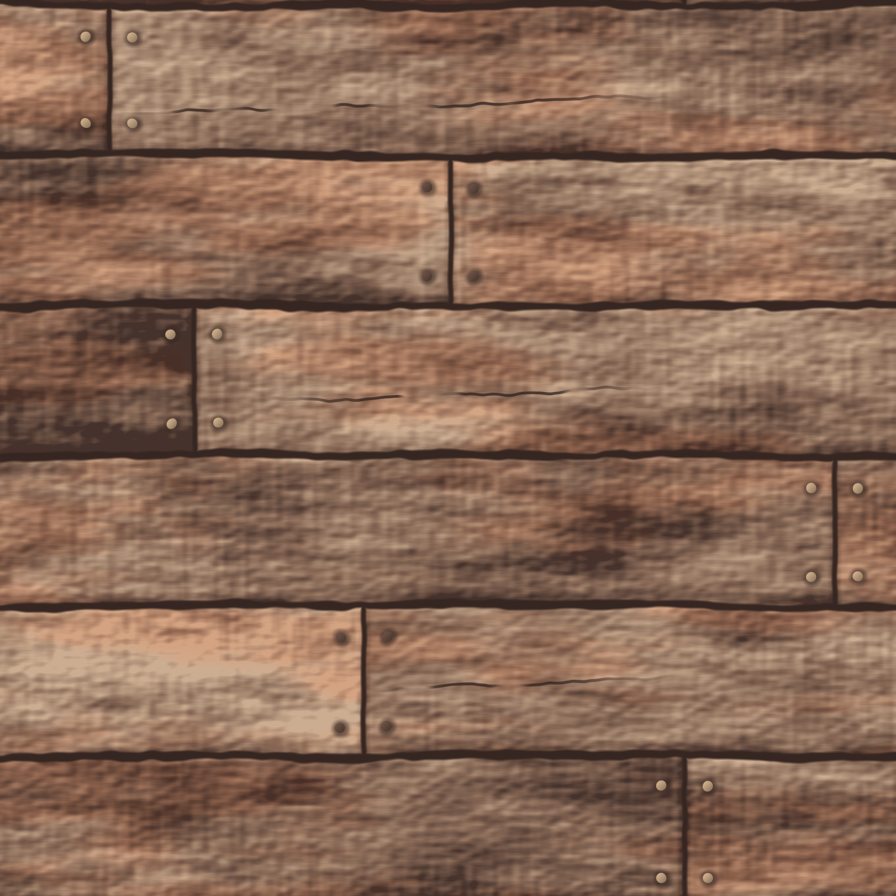
Reproduce this texture procedurally as a three.js fragment shader.

```glsl
// Weathered brown planks: six courses of boards with staggered butt joints.
// Each board gets its own tone and stretched noise grain; seams, cracks and
// paired nails are distance fields laid over the wood.

varying vec2 vUv;

// Layout, in canvas units
const float ROWS = 6.0;
const float PITCH = 0.1678;
const float TOP_SEAM = 0.995;
const float SEAM_HALF = 0.0047;
const float JOINT_HALF = 0.0028;
const float SOFT = 0.0018;
const vec2 NAIL_INSET = vec2(0.026, 0.034);
const float NAIL_RADIUS = 0.0066;

// Joint position and board tones for rows 0-2 and 3-5, counted from the top
const vec3 JOINT_UPPER = vec3(0.122, 0.503, 0.217);
const vec3 JOINT_LOWER = vec3(0.932, 0.406, 0.764);
const vec3 LEFT_UPPER = vec3(0.62, 0.57, 0.36);
const vec3 LEFT_LOWER = vec3(0.54, 0.82, 0.46);
const vec3 RIGHT_UPPER = vec3(0.61, 0.78, 0.64);
const vec3 RIGHT_LOWER = vec3(0.57, 0.64, 0.61);

// Colours
const vec3 SEAM_COLOR = vec3(0.21, 0.15, 0.13);
const vec3 WOOD_DARK = vec3(0.24, 0.17, 0.15);
const vec3 WOOD_MID = vec3(0.52, 0.40, 0.33);
const vec3 WOOD_PALE = vec3(0.80, 0.68, 0.57);
const vec3 RED_STAIN = vec3(1.04, 0.94, 0.89);
const vec3 NAIL_BRIGHT = vec3(0.70, 0.59, 0.47);
const vec3 NAIL_RUSTED = vec3(0.36, 0.27, 0.23);

float hash(vec2 p) {
  return fract(sin(dot(p, vec2(127.1, 311.7))) * 43758.5453);
}

float noise(vec2 p) {
  vec2 i = floor(p), f = fract(p);
  f = f * f * (3.0 - 2.0 * f);
  return mix(mix(hash(i), hash(i + vec2(1.0, 0.0)), f.x),
             mix(hash(i + vec2(0.0, 1.0)), hash(i + 1.0), f.x), f.y);
}

float fbm(vec2 p) {
  float sum = 0.0, amp = 0.5;
  for (int i = 0; i < 4; i++) {
    sum += amp * noise(p);
    p = p * 2.03 + 17.3;
    amp *= 0.55;
  }
  return sum / 1.01;
}

// Picks the value belonging to a row out of two triples
float pick(vec3 upper, vec3 lower, float row) {
  vec3 v = row < 3.0 ? upper : lower;
  float i = mod(row, 3.0);
  return i < 0.5 ? v.x : (i < 1.5 ? v.y : v.z);
}

// Wood brightness: blotches, long grain, cross scratches and embossed grit
float woodTone(vec2 p) {
  float blotch = fbm(p * vec2(5.0, 13.0));
  float streak = fbm(p * vec2(13.0, 75.0) + 31.0);
  float scratch = noise(p * vec2(170.0, 14.0)) * noise(p * vec2(9.0, 12.0) + 5.0);
  vec2 grit = p * vec2(95.0, 165.0);
  float emboss = noise(grit) - noise(grit + vec2(0.5, -0.6));
  float wear = smoothstep(0.56, 0.76, fbm(p * vec2(8.0, 26.0) + 70.0));
  return (blotch - 0.5) * 0.85 + (streak - 0.5) * 0.65
       - (scratch - 0.25) * 0.22 + emboss * 0.26 - wear * 0.24;
}

void main() {
  vec2 uv = vUv;

  // Courses with slightly wavy seams
  float wave = (noise(uv * vec2(8.0, 5.0)) - 0.5) * 0.007
             + (noise(uv * vec2(65.0, 20.0)) - 0.5) * 0.003;
  float down = (TOP_SEAM - uv.y + wave) / PITCH;
  float row = mod(floor(down), ROWS);
  float above = fract(down) * PITCH;
  float below = PITCH - above;
  float edge = min(above, below);

  // Boards either side of the joint
  float joint = pick(JOINT_UPPER, JOINT_LOWER, row);
  float dx = uv.x - joint + (noise(vec2(row * 7.0, uv.y * 45.0)) - 0.5) * 0.002;
  float side = step(0.0, dx);
  float tone = mix(pick(LEFT_UPPER, LEFT_LOWER, row),
                   pick(RIGHT_UPPER, RIGHT_LOWER, row), side);
  vec2 p = uv + vec2(row * 3.7 + side * 1.9, row * 2.3 + side * 5.1);
  tone += woodTone(p);

  // Worn pale top edge, shaded lower edge and ends
  float chip = noise(p * vec2(22.0, 8.0));
  tone += 0.28 * chip * (1.0 - smoothstep(0.004, 0.011, above));
  tone -= 0.24 * (1.0 - smoothstep(0.003, 0.022, below));
  tone -= 0.18 * (1.0 - smoothstep(0.002, 0.010, abs(dx)));
  tone = clamp(tone, 0.06, 1.0);
  vec3 color = tone < 0.5 ? mix(WOOD_DARK, WOOD_MID, tone * 2.0)
                          : mix(WOOD_MID, WOOD_PALE, tone * 2.0 - 1.0);
  color *= mix(vec3(1.0), RED_STAIN, smoothstep(0.45, 0.7, fbm(p * vec2(4.0, 16.0) + 9.0)));

  // A long rising crack in every second course
  float crackY = PITCH * (0.34 + 0.028 * row + (uv.x - 0.45) * 0.2)
               + (fbm(vec2(uv.x * 18.0, row)) - 0.5) * 0.009;
  float span = smoothstep(joint, joint + 0.1, uv.x) * (1.0 - smoothstep(0.6, 0.78, uv.x));
  float crack = 1.0 - smoothstep(0.0006, 0.0026, abs(below - crackY));
  crack *= span * side * (1.0 - step(0.5, mod(row, 2.0)));
  color = mix(color, SEAM_COLOR, crack * smoothstep(0.2, 0.6, noise(uv * vec2(28.0, 3.0))) * 0.85);

  // Nail pairs mirrored about joint and board centre, lit from upper left
  vec2 q = vec2(abs(dx), edge) - NAIL_INSET;
  vec2 dir = q * vec2(dx < 0.0 ? -1.0 : 1.0, above < below ? -1.0 : 1.0);
  float rusted = 1.0 - step(0.5, abs(mod(row, 3.0) - 1.0));
  float light = dot(dir, vec2(-0.7, 0.7)) / NAIL_RADIUS;
  float halo = 1.0 - smoothstep(NAIL_RADIUS * 0.8, NAIL_RADIUS * 2.0, length(dir - vec2(0.001, -0.001)));
  color = mix(color, SEAM_COLOR, halo * 0.6);
  vec3 nail = mix(NAIL_BRIGHT, NAIL_RUSTED, rusted) * (1.0 + 0.22 * light);
  color = mix(color, nail, 1.0 - smoothstep(NAIL_RADIUS - SOFT, NAIL_RADIUS, length(dir)));

  // Dark gaps
  float gap = SEAM_HALF + (noise(uv * vec2(30.0, 9.0)) - 0.5) * 0.003;
  float seam = 1.0 - smoothstep(gap - SOFT, gap + SOFT, edge);
  float butt = 1.0 - smoothstep(JOINT_HALF - SOFT, JOINT_HALF + SOFT, abs(dx));
  color = mix(color, SEAM_COLOR, max(seam, butt));

  gl_FragColor = vec4(color, 1.0);
}
```
